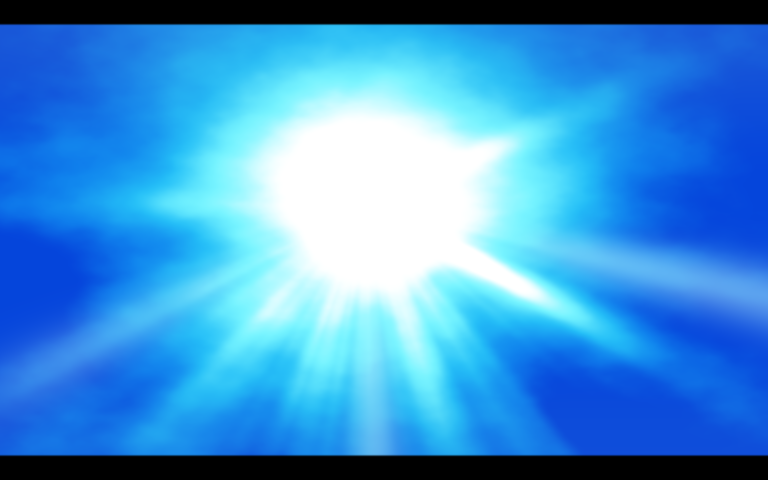
This background is drawn by a WebGL 1 fragment shader. Its source:

```glsl
precision highp float;
// Underwater sunburst: a white glow with light shafts over mottled blue, between black bars.
uniform vec2 u_resolution;

const vec2 SUN = vec2(-0.035, 0.073);
const float BAR_HEIGHT = 0.051;

const vec3 DEEP_BLUE = vec3(0.02, 0.27, 0.86);
const vec3 AZURE = vec3(0.06, 0.51, 0.93);
const vec3 SKY = vec3(0.14, 0.75, 0.97);
const vec3 PALE_CYAN = vec3(0.47, 0.96, 1.0);
const vec3 HAZE = vec3(0.36, 0.58, 0.80);
const vec3 SHAFT_TINT = vec3(0.62, 0.87, 0.98);

float hash(vec2 p) {
  vec3 q = fract(vec3(p.xyx) * 0.1031);
  q += dot(q, q.yzx + 33.33);
  return fract((q.x + q.y) * q.z);
}

float noise(vec2 p) {
  vec2 i = floor(p);
  vec2 f = fract(p);
  f = f * f * (3.0 - 2.0 * f);
  float low = mix(hash(i), hash(i + vec2(1.0, 0.0)), f.x);
  float high = mix(hash(i + vec2(0.0, 1.0)), hash(i + 1.0), f.x);
  return mix(low, high, f.y);
}

float fbm(vec2 p) {
  float sum = 0.0;
  float weight = 0.5;
  for (int i = 0; i < 4; i++) {
    sum += weight * noise(p);
    p = mat2(1.6, 1.2, -1.2, 1.6) * p + 7.3;
    weight *= 0.5;
  }
  return sum;
}

float gauss(float x) {
  return exp(-x * x);
}

// Soft wedge leaving the origin; spread is its half width per unit of length.
float shaft(vec2 p, float degrees, float spread, float start, float reach) {
  float a = radians(degrees);
  vec2 dir = vec2(cos(a), sin(a));
  float along = dot(p, dir);
  float across = dot(p, vec2(-dir.y, dir.x));
  float body = gauss(across / (spread * max(along, 0.0) + 0.012));
  float fade = smoothstep(start, start + 0.2, along);
  return body * fade * (1.0 - smoothstep(reach * 0.6, reach, along));
}

// Light level to colour, from deep water to white.
vec3 waterColor(float light) {
  vec3 c = mix(DEEP_BLUE, AZURE, smoothstep(0.0, 0.27, light));
  c = mix(c, SKY, smoothstep(0.2, 0.5, light));
  c = mix(c, PALE_CYAN, smoothstep(0.42, 0.74, light));
  return mix(c, vec3(1.0), smoothstep(0.68, 1.0, light));
}

void main() {
  vec2 p = (gl_FragCoord.xy - 0.5 * u_resolution) / u_resolution.y;
  vec2 q = p - SUN;
  float r = length(q);
  vec2 dir = q / max(r, 0.001);

  // Wide glow, flattened vertically, with a hot core
  float glow = 1.02 * gauss(length(q * vec2(1.0, 1.17)) / 0.49);
  float light = glow + 0.35 * gauss(r / 0.14);

  // Clouded water and fine radial streaks
  float cloud = fbm(p * vec2(4.0, 7.0) + 11.0) - 0.47;
  float detail = fbm(p * vec2(11.0, 19.0) + 3.0) - 0.47;
  float streak = noise(dir * 9.0 + 20.0) + 0.5 * noise(dir * 19.0 + 40.0) - 0.75;
  float downward = smoothstep(0.1, -0.2, q.y);
  light += 0.30 * cloud + 0.09 * detail;
  light += 0.15 * streak * downward * smoothstep(0.1, 0.3, r);

  // Cyan shafts
  light += 0.32 * shaft(q, -28.0, 0.055, 0.08, 0.80);
  light += 0.24 * shaft(q, -71.0, 0.065, 0.12, 0.80);
  light += 0.24 * shaft(q, -132.0, 0.090, 0.12, 0.95);
  light += 0.16 * shaft(q, -109.0, 0.060, 0.10, 0.60);
  light += 0.16 * shaft(q, 24.0, 0.060, 0.10, 0.85);
  light += 0.12 * shaft(q, 179.0, 0.060, 0.20, 0.85);

  // Dark gaps beside the shafts
  light -= 0.12 * shaft(q, 3.0, 0.090, 0.40, 1.60);
  light -= 0.14 * shaft(q, -168.0, 0.080, 0.25, 1.60);
  light -= 0.12 * shaft(q, -42.0, 0.090, 0.12, 1.60);

  // Pale milky shafts
  float milky = 0.55 * shaft(q, -13.0, 0.065, 0.25, 1.60);
  milky += 0.55 * shaft(q, -88.0, 0.075, 0.08, 0.95);
  milky += 0.36 * shaft(q, -153.0, 0.075, 0.20, 1.10);

  vec3 color = waterColor(light + 0.12 * milky);
  color = mix(color, max(color, SHAFT_TINT), milky);

  // Grey haze near the surface and in the lower corners
  float haze = smoothstep(0.12, 0.45, p.y) + 0.5 * smoothstep(0.2, 0.45, -p.y);
  color = mix(color, HAZE, 0.22 * haze * smoothstep(0.2, 0.6, r));

  // Letterbox bars
  float edge = 1.5 / u_resolution.y;
  float open = 1.0 - smoothstep(-edge, edge, abs(p.y) - 0.5 + BAR_HEIGHT);
  gl_FragColor = vec4(clamp(color, 0.0, 1.0) * open, 1.0);
}
```
